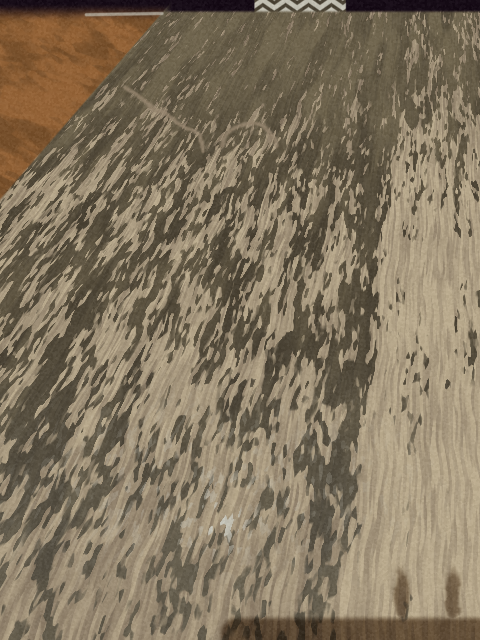
Reproduce this texture procedurally as a WebGL 2 fragment shader.

```glsl
#version 300 es
precision highp float;

uniform vec2 u_resolution;
out vec4 fragColor;

// Palette
const vec3 BARE_LIGHT  = vec3(0.71, 0.65, 0.54);
const vec3 BARE_DULL   = vec3(0.54, 0.48, 0.40);
const vec3 PAINT_DARK  = vec3(0.285, 0.255, 0.20);
const vec3 PAINT_WORN  = vec3(0.42, 0.38, 0.295);
const vec3 PAINT_SLATE = vec3(0.33, 0.33, 0.32);
const vec3 FLOOR_LIGHT = vec3(0.58, 0.39, 0.22);
const vec3 FLOOR_DARK  = vec3(0.46, 0.31, 0.17);
const vec3 BACKDROP    = vec3(0.09, 0.05, 0.09);
const vec3 PALE        = vec3(0.76, 0.75, 0.70);

// Layout, in units of canvas height
const vec2  VANISH      = vec2(0.689, 1.482);
const float TABLE_TOP   = 0.982;
const float TABLE_SIDE  = -0.868;  // table edge, across the grain
const float PLANK_SEAM  = -0.104;
const vec2  FLAKE_FINE  = vec2(205.0, 74.0);
const vec2  FLAKE_MID   = vec2(92.0, 27.0);
const vec2  FLAKE_BROAD = vec2(32.0, 8.0);
const float FLAKE_EDGE  = 0.06;
const float SENSOR_NOISE = 0.05;

vec3 hash3(vec2 p) {
  vec3 q = fract(p.xyx * vec3(0.1031, 0.1030, 0.0973));
  q += dot(q, q.yxz + 33.33);
  return fract((q.xxy + q.yzz) * q.zyx);
}

// Cellular noise: one value per cell, blended softly at the borders
float cellular(vec2 p) {
  vec2 base = floor(p);
  float total = 0.0, weight = 0.0;
  for (int j = -1; j <= 1; j++)
    for (int i = -1; i <= 1; i++) {
      vec2 cell = base + vec2(i, j);
      vec3 h = hash3(cell + 200.0);
      vec2 d = cell + h.xy - p;
      float w = exp(-9.0 * dot(d, d));
      total += w * h.z;
      weight += w;
    }
  return total / max(weight, 1e-6);
}

float blob(vec2 p, vec2 center, vec2 size) {
  vec2 d = (p - center) / size;
  return exp(-dot(d, d));
}

float segment(vec2 p, vec2 a, vec2 b) {
  vec2 d = b - a;
  return length(p - a - d * clamp(dot(p - a, d) / dot(d, d), 0.0, 1.0));
}

// Bias toward bare wood (positive) or intact paint (negative)
float wearMap(vec2 p, float across, float plank) {
  float wear = mix(0.11, 0.01, smoothstep(0.1, 0.5, p.y));
  wear -= 0.21 * smoothstep(0.66, 0.9, p.y);
  wear += 0.26 * plank * (1.0 - 0.65 * smoothstep(0.55, 0.8, p.y));
  float strip = (across - PLANK_SEAM + 0.03) / 0.03;
  wear -= 0.13 * exp(-strip * strip) * smoothstep(0.02, 0.2, p.y) * (1.0 - plank);
  wear -= 0.11 * blob(p, vec2(0.04, 0.30), vec2(0.16, 0.20));
  wear -= 0.11 * blob(p, vec2(0.18, 0.58), vec2(0.15, 0.06));
  wear += 0.08 * blob(p, vec2(0.10, 0.69), vec2(0.12, 0.05));
  return wear + 0.03 * blob(p, vec2(0.30, 0.43), vec2(0.13, 0.12));
}

vec3 tableColor(vec2 p, vec2 wood) {
  float seam = PLANK_SEAM + 0.022 * (cellular(wood * FLAKE_MID) - 0.5);
  float plank = smoothstep(-0.006, 0.006, wood.x - seam);

  // Bare wood with fine grain, hazier toward the far end
  float grain = cellular(wood * vec2(290.0, 24.0));
  float tone = cellular(wood * vec2(34.0, 11.0) + 31.0);
  float light = 0.66 + 0.9 * (grain - 0.5) + 0.3 * (tone - 0.5) + 0.2 * plank;
  light -= 0.3 * smoothstep(0.35, 0.0, p.y) * (1.0 - plank);
  light -= 0.5 * smoothstep(0.68, 0.92, p.y);
  vec3 bare = mix(BARE_DULL, BARE_LIGHT, clamp(light, -0.25, 1.1));

  // Paint, paler where the far end catches the light
  float worn = 0.3 + 0.8 * (tone - 0.5) + 0.35 * (grain - 0.5);
  worn += 0.4 * smoothstep(0.62, 0.85, p.y) + 0.4 * blob(p, vec2(0.43, 0.93), vec2(0.22, 0.09));
  worn += 0.5 * smoothstep(0.45, 0.15, p.y);
  vec3 paint = mix(PAINT_DARK, PAINT_WORN, clamp(worn, 0.0, 1.15));
  paint = mix(paint, PAINT_SLATE, 0.3 * smoothstep(0.55, 0.1, p.y));

  // Flakes
  float flake = 0.38 * cellular(wood * FLAKE_FINE) + 0.38 * cellular(wood * FLAKE_MID + 7.0)
              + 0.24 * cellular(wood * FLAKE_BROAD + 3.0) - 0.5;
  flake += wearMap(p, wood.x, plank);
  vec3 color = mix(paint, bare, smoothstep(-FLAKE_EDGE, FLAKE_EDGE, flake));

  // Scratches
  vec2 bend = p + 0.006 * (vec2(cellular(p * 60.0), cellular(p * 60.0 + 9.0)) - 0.5);
  float scratch = min(segment(bend, vec2(0.195, 0.863), vec2(0.24, 0.83)),
                  min(segment(bend, vec2(0.24, 0.83), vec2(0.313, 0.79)),
                      segment(bend, vec2(0.313, 0.79), vec2(0.316, 0.762))));
  vec2 arc = (bend - vec2(0.39, 0.772)) * vec2(0.85, 1.0);
  scratch = min(scratch, abs(length(arc) - 0.035) + max(0.0, -arc.y));
  color = mix(color, BARE_DULL * 1.1, 0.8 * (1.0 - smoothstep(0.0005, 0.0055, scratch)));

  // Glints on the worn varnish
  float glint = smoothstep(0.66, 0.9, cellular(wood * vec2(210.0, 90.0) + 11.0));
  color = mix(color, PALE, glint * (0.9 * blob(p, vec2(0.34, 0.18), vec2(0.04, 0.04))
                                  + 0.35 * blob(p, vec2(0.32, 0.24), vec2(0.28, 0.12))));

  // Cast shadow at the near edge, with two smears above it
  vec2 box = abs(p - vec2(0.68, -0.06)) - vec2(0.31, 0.07);
  float shade = 1.0 - smoothstep(0.018, 0.03, length(max(box, 0.0)));
  for (int i = 0; i < 2; i++)
    shade = max(shade, 0.8 * smoothstep(0.25, 0.7, blob(bend, vec2(0.627 + 0.08 * float(i), 0.07), vec2(0.013, 0.046))));
  return color * mix(vec3(1.0), vec3(0.57, 0.50, 0.43), shade);
}

// Parquet blocks laid on the diagonal
vec3 floorColor(vec2 p) {
  vec2 q = vec2(p.x * 0.55 + p.y, p.x - p.y * 0.9);
  float tone = 0.6 * cellular(q * vec2(30.0, 16.0)) + 0.4 * cellular(q * vec2(120.0, 45.0));
  vec3 color = mix(FLOOR_DARK, FLOOR_LIGHT, smoothstep(0.15, 0.75, tone));
  return mix(color, BACKDROP, smoothstep(0.965, 0.995, p.y));
}

// Dark room with a zigzag box
vec3 backdropColor(vec2 p) {
  float zigzag = abs(fract(p.x * 28.0) - 0.5) * 1.6 + p.y * 65.0;
  float stripe = smoothstep(0.1, 0.32, abs(fract(zigzag) - 0.5));
  float inside = 1.0 - smoothstep(0.07, 0.073, abs(p.x - 0.469));
  return mix(BACKDROP, mix(PAINT_DARK, PALE, stripe), inside);
}

void main() {
  vec2 p = gl_FragCoord.xy / u_resolution.y;
  float depth = VANISH.y - p.y;
  vec2 wood = vec2((p.x - VANISH.x) / depth, 2.0 - log(depth));
  float side = smoothstep(-0.004, 0.004, wood.x - TABLE_SIDE);
  wood.x += 0.002 * sin(wood.y * 31.0) + 0.001 * sin(wood.y * 83.0 + wood.x * 20.0);

  vec3 color = mix(floorColor(p), tableColor(p, wood), side);
  float beyond = smoothstep(-0.003, 0.003, p.y - TABLE_TOP) * smoothstep(0.25, 0.27, p.x);
  color = mix(color, backdropColor(p), beyond);
  float rail = segment(p, vec2(0.135, 0.977), vec2(0.253, 0.979));
  color = mix(color, PALE, 0.7 * (1.0 - smoothstep(0.001, 0.004, rail)));

  color += SENSOR_NOISE * (cellular(p * 330.0) - 0.5);
  fragColor = vec4(color, 1.0);
}
```
